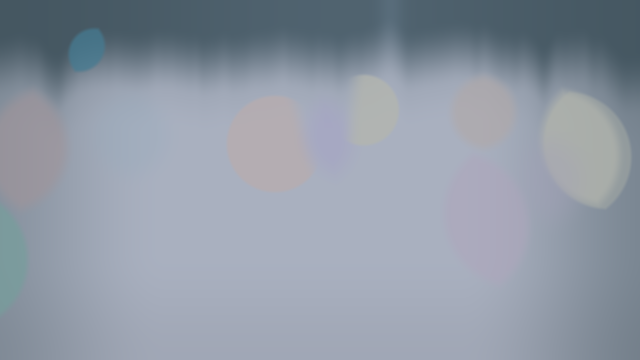
Write a WebGL 2 fragment shader that draws this background.

```glsl
#version 300 es
precision highp float;

uniform vec2 u_resolution;
out vec4 fragColor;

const vec2 CANVAS = vec2(16.0 / 9.0, 1.0);
const vec3 MIST = vec3(0.662, 0.690, 0.750);
const vec3 SIDE_SHADE = vec3(0.46, 0.51, 0.555);
const vec3 DARK_BAND = vec3(0.265, 0.335, 0.375);
const vec3 BAND_GLOW = vec3(0.37, 0.45, 0.51);
const float BAND_EDGE = 0.845;
const float STREAK_DEPTH = 0.045;
const float VEIL = 0.16;

// Band fringe: x, width, drop
const int DIPS = 6;
const vec3 DIP[DIPS] = vec3[](
  vec3(0.155, 0.050, 0.060), vec3(0.530, 0.050, 0.020),
  vec3(0.930, 0.050, 0.015), vec3(1.085, 0.030, -0.020),
  vec3(1.510, 0.035, 0.050), vec3(1.750, 0.070, 0.085));

// Bokeh lenses: centre, half width, half length
const int LENSES = 12;
const vec4 SHAPE[LENSES] = vec4[](
  vec4(0.241, 0.861, 0.047, 0.067), vec4(0.075, 0.583, 0.110, 0.165),
  vec4(0.365, 0.625, 0.100, 0.110), vec4(0.764, 0.600, 0.134, 0.134),
  vec4(0.915, 0.618, 0.060, 0.100), vec4(1.010, 0.694, 0.098, 0.098),
  vec4(1.343, 0.688, 0.088, 0.100), vec4(1.632, 0.582, 0.119, 0.170),
  vec4(1.612, 0.590, 0.105, 0.165), vec4(1.352, 0.390, 0.115, 0.185),
  vec4(0.000, 0.278, 0.077, 0.155), vec4(1.530, 0.500, 0.080, 0.110));

// Colour, opacity
const vec4 PAINT[LENSES] = vec4[](
  vec4(0.27, 0.48, 0.57, 0.75), vec4(0.63, 0.58, 0.60, 0.60),
  vec4(0.58, 0.67, 0.74, 0.28), vec4(0.715, 0.675, 0.685, 0.80),
  vec4(0.64, 0.63, 0.77, 0.55), vec4(0.70, 0.71, 0.685, 0.80),
  vec4(0.69, 0.66, 0.66, 0.65), vec4(0.66, 0.68, 0.65, 0.50),
  vec4(0.70, 0.71, 0.68, 0.65), vec4(0.68, 0.65, 0.735, 0.60),
  vec4(0.46, 0.62, 0.61, 0.70), vec4(0.64, 0.63, 0.72, 0.40));

// Tilt, edge softness, cut along the short axis
const vec3 FORM[LENSES] = vec3[](
  vec3(-0.50, 0.007, 1.0), vec3(-0.10, 0.025, 1.0),
  vec3(0.00, 0.045, 1.0), vec3(0.29, 0.006, 0.085),
  vec3(0.15, 0.045, 1.0), vec3(3.05, 0.006, 0.030),
  vec3(0.00, 0.020, 1.0), vec3(0.30, 0.006, 1.0),
  vec3(0.30, 0.018, 1.0), vec3(0.20, 0.020, 1.0),
  vec3(0.00, 0.012, 1.0), vec3(0.00, 0.060, 1.0));

float hash(float n) {
  return fract(sin(n * 127.1) * 43758.5);
}

float noise(float x) {
  float f = fract(x);
  return mix(hash(floor(x)), hash(floor(x) + 1.0), f * f * (3.0 - 2.0 * f));
}

float bump(float x, float width) {
  return exp(-x * x / (width * width));
}

// Overlap of two equal discs; half.x must not exceed half.y
float lensDistance(vec2 q, vec2 halfSize) {
  float radius = dot(halfSize, halfSize) / (2.0 * halfSize.x);
  return length(vec2(abs(q.x) + radius - halfSize.x, q.y)) - radius;
}

vec3 backdrop(vec2 p) {
  // Pale mist, shaded at the sides and slightly at the foot
  float side = 0.72 * (1.0 - smoothstep(-0.10, 0.46, p.x));
  side += 0.95 * smoothstep(1.28, 1.86, p.x);
  vec3 color = mix(MIST, SIDE_SHADE, min(side, 1.0));
  color *= 1.0 - 0.05 * (1.0 - smoothstep(0.0, 0.3, p.y));

  // Dark upper band with a soft fringe of vertical streaks
  float streak = 0.65 * noise(p.x * 15.0) + 0.35 * noise(p.x * 37.0);
  float edge = BAND_EDGE + STREAK_DEPTH * (streak - 0.5);
  for (int i = 0; i < DIPS; i++) {
    edge -= DIP[i].z * bump(p.x - DIP[i].x, DIP[i].y);
  }
  vec3 band = mix(DARK_BAND, BAND_GLOW, 0.45 * bump(p.x - 0.95, 0.6));
  band = mix(band, BAND_GLOW, 0.6 * bump(p.x - 1.085, 0.035));
  float veil = VEIL * smoothstep(edge - 0.20, edge, p.y);
  float cover = smoothstep(edge - 0.10, edge + 0.085, p.y);
  return mix(color, band, max(cover, mix(veil, 1.0, cover)));
}

void main() {
  vec2 p = gl_FragCoord.xy / u_resolution * CANVAS;
  vec3 color = backdrop(p);

  // Layer the translucent lenses
  for (int i = 0; i < LENSES; i++) {
    vec2 axis = vec2(cos(FORM[i].x), sin(FORM[i].x));
    vec2 d = p - SHAPE[i].xy;
    vec2 q = vec2(dot(d, axis), dot(d, vec2(-axis.y, axis.x)));
    float soft = FORM[i].y;
    float cover = 1.0 - smoothstep(-soft, soft, lensDistance(q, SHAPE[i].zw));
    cover *= 1.0 - smoothstep(-0.03, 0.03, q.x - FORM[i].z);
    color = mix(color, PAINT[i].rgb, cover * PAINT[i].a);
  }
  fragColor = vec4(color, 1.0);
}
```
